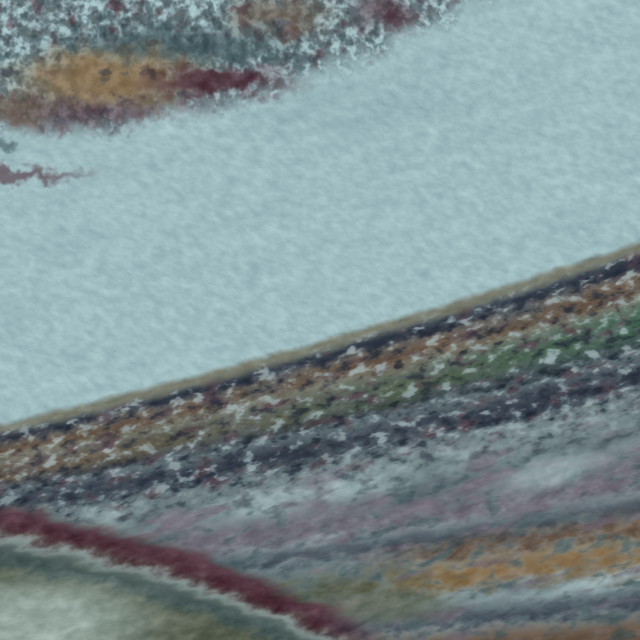
A WebGL 1 fragment shader for this texture:

```glsl
precision highp float;
// Abstract woven landscape: a pale, finely brushed field crossed by a rising
// edge, with broken mottled strata below it and speckled patches above left.
// Ribbons follow curved depth coordinates that are warped by gradient noise.

uniform vec2 u_resolution;

const vec3 FIELD  = vec3(0.62, 0.735, 0.752);
const vec3 PALE   = vec3(0.59, 0.67, 0.68);
const vec3 SLATE  = vec3(0.40, 0.46, 0.48);
const vec3 NAVY   = vec3(0.19, 0.22, 0.27);
const vec3 TEAL   = vec3(0.25, 0.33, 0.35);
const vec3 MAROON = vec3(0.31, 0.20, 0.24);
const vec3 MAUVE  = vec3(0.40, 0.37, 0.42);
const vec3 TAN    = vec3(0.48, 0.49, 0.43);
const vec3 OLIVE  = vec3(0.33, 0.36, 0.30);
const vec3 RUST   = vec3(0.40, 0.34, 0.29);
const vec3 ORANGE = vec3(0.52, 0.43, 0.31);
const float TILT = 0.29;          // direction of the strata, in radians
const float WARP = 0.026;         // waviness of the ribbons
const float FIELD_GRAIN = 0.13;
const float STRATA_GRAIN = 0.24;
const float PATCH_GRAIN = 0.22;

vec2 hashGradient(vec2 cell) {
  vec2 h = vec2(dot(cell, vec2(127.1, 311.7)), dot(cell, vec2(269.5, 183.3)));
  return fract(sin(h) * 43758.5) * 2.0 - 1.0;
}

float noise(vec2 p) {
  vec2 i = floor(p), f = fract(p), e = vec2(1, 0);
  vec2 u = f * f * f * (f * (f * 6.0 - 15.0) + 10.0);
  float a = dot(hashGradient(i), f);
  float b = dot(hashGradient(i + e), f - e);
  float c = dot(hashGradient(i + e.yx), f - e.yx);
  float d = dot(hashGradient(i + 1.0), f - 1.0);
  return mix(mix(a, b, u.x), mix(c, d, u.x), u.y);
}

float fbm(vec2 p) {
  float sum = 0.0, amp = 0.6;
  for (int i = 0; i < 3; i++) {
    sum += amp * noise(p);
    p = mat2(0.8, 0.6, -0.6, 0.8) * p * 2.03 + 7.3;
    amp *= 0.55;
  }
  return sum;
}

vec2 rotate(vec2 p, float a) {
  return vec2(cos(a) * p.x + sin(a) * p.y, cos(a) * p.y - sin(a) * p.x);
}

float ribbon(float v, float center, float halfWidth) {
  return 1.0 - smoothstep(halfWidth * 0.2, halfWidth * 1.6, abs(v - center));
}

float blob(vec2 p, vec2 center, vec2 radius) {
  return 1.0 - smoothstep(0.3, 1.4, length((p - center) / radius));
}

void tint(inout vec3 col, vec3 colour, float amount) {
  col = mix(col, colour, clamp(amount, 0.0, 1.0));
}

vec3 paintField(vec2 p) {
  float grain = fbm(rotate(p, -0.35) * vec2(48.0, 78.0));
  grain += 0.45 * fbm(rotate(p, 0.3) * vec2(9.0, 24.0));
  float shade = 0.025 * blob(p, vec2(0.56, 0.84), vec2(0.2, 0.09));
  return FIELD + vec3(1.0, 0.93, 0.88) * (FIELD_GRAIN * grain - shade);
}

void paintPatches(inout vec3 col, vec2 p) {
  float fine = fbm(p * 48.0), speck = fbm(p * 40.0 + 30.0), broad = fbm(p * 13.0 + 4.0);
  vec2 q = p + 0.04 * vec2(broad + fine, fbm(p * 18.0 + 21.0) + 0.8 * speck);
  float rim = 0.785 - 0.02 * p.x + 0.4 * p.x * p.x;
  float body = smoothstep(-0.015, 0.035, p.y - rim + 0.05 * broad + 0.06 * fine);
  vec3 m = mix(SLATE, FIELD, smoothstep(-0.15, 0.2, fine));
  tint(m, TEAL, 0.8 * smoothstep(0.02, 0.28, speck));
  tint(m, MAROON, 0.7 * smoothstep(0.05, 0.28, fbm(p * 30.0 + 60.0)));
  tint(m, TEAL, 0.85 * blob(q, vec2(0.28, 0.928), vec2(0.18, 0.032)));
  tint(m, MAROON, 0.7 * blob(q, vec2(0.15, 0.825), vec2(0.19, 0.035)));
  tint(m, ORANGE, blob(q, vec2(0.17, 0.88), vec2(0.15, 0.045)));
  tint(m, RUST, 0.8 * blob(q, vec2(0.02, 0.83), vec2(0.06, 0.03)));
  tint(m, RUST, 0.8 * blob(q, vec2(0.44, 0.975), vec2(0.08, 0.035)));
  tint(m, MAROON, 0.7 * blob(q, vec2(0.61, 0.98), vec2(0.06, 0.03)));
  tint(m, NAVY, 0.5 * smoothstep(0.1, 0.3, -speck));
  tint(col, m + PATCH_GRAIN * fine, body * 0.92);
  tint(col, MAROON + 0.15 * fine, 0.9 * blob(q, vec2(0.34, 0.872), vec2(0.11, 0.022)));
  tint(col, MAROON, 0.6 * blob(q, vec2(0.03, 0.727), vec2(0.1, 0.013)));
  tint(col, TEAL, 0.6 * blob(q, vec2(0.0, 0.775), vec2(0.025, 0.014)));
}

vec3 paintStrata(vec2 p, float depth) {
  vec2 q = rotate(p, TILT);
  float streak = fbm(q * vec2(8.0, 36.0)), cells = fbm(q * vec2(34.0, 60.0) + 11.0);
  float flecks = fbm(q * vec2(22.0, 46.0) + 37.0), drift = fbm(q * vec2(5.0, 18.0) + 53.0);
  float t = depth / mix(0.75, 1.25, p.x) + WARP * (0.7 * streak + 0.8 * cells);
  float right = smoothstep(0.5, 0.75, p.x), lower = smoothstep(0.17, 0.25, t);
  float gaps = clamp(0.85 + 1.6 * flecks + 0.9 * drift, 0.15, 1.0);
  vec3 col = mix(SLATE, PALE, lower * clamp(0.5 + 1.8 * drift, 0.0, 1.0));
  tint(col, NAVY, gaps * (ribbon(t, 0.024, 0.014) + 0.7 * ribbon(t, 0.121, 0.012)));
  tint(col, RUST, gaps * ribbon(t, 0.055, 0.02));
  tint(col, TAN, 0.6 * ribbon(t, 0.074, 0.013));
  tint(col, mix(RUST, OLIVE, p.x * 2.0), gaps * ribbon(t, 0.1, 0.022));
  tint(col, NAVY, gaps * 0.9 * ribbon(t, 0.164, 0.02));
  tint(col, MAUVE, gaps * 0.75 * ribbon(t, 0.285, 0.028));
  tint(col, mix(SLATE, RUST, right), gaps * ribbon(t, 0.348, 0.018));
  tint(col, NAVY, gaps * 0.6 * ribbon(t, 0.327, 0.012));
  tint(col, mix(OLIVE, ORANGE, right), gaps * ribbon(t, 0.385, 0.022));
  tint(col, NAVY, gaps * 0.7 * ribbon(t, 0.447, 0.016));
  tint(col, RUST, ribbon(t, 0.487, 0.022));
  tint(col, MAUVE, 0.7 * lower * smoothstep(0.02, 0.25, streak));
  tint(col, TEAL, 0.55 * lower * smoothstep(0.04, 0.28, -flecks));
  tint(col, MAROON, 0.55 * (1.0 - lower) * smoothstep(0.04, 0.28, -flecks));
  tint(col, PALE, 0.65 * (1.0 - lower) * smoothstep(0.03, 0.28, cells));
  tint(col, NAVY, 0.65 * (1.0 - lower) * smoothstep(0.03, 0.28, -cells));
  tint(col, PALE, 0.7 * blob(q, rotate(vec2(0.86, 0.26), TILT), vec2(0.09, 0.025)));
  tint(col, OLIVE + 0.04, 0.8 * blob(p, vec2(0.59, 0.055), vec2(0.12, 0.03)));
  // Falling wedge at lower left, measured down from its own curve.
  float w = 0.19 - 0.15 * p.x - 0.3 * p.x * p.x - p.y + 0.03 * (streak + 0.6 * cells);
  vec3 wedge = mix(OLIVE, PALE, 0.65 * ribbon(w, 0.036, 0.012));
  tint(wedge, TEAL, 0.7 * ribbon(w, 0.06, 0.016));
  tint(wedge, PALE - vec3(0.01, 0.02, 0.06), blob(p, vec2(0.05, 0.03), vec2(0.2, 0.07)));
  tint(wedge, MAROON, ribbon(w, 0.003, 0.025));
  tint(col, wedge, smoothstep(-0.03, 0.0, w) * (1.0 - smoothstep(0.48, 0.62, p.x)));
  col += STRATA_GRAIN * (0.5 * streak + 0.7 * cells);
  return mix(col, TAN + 0.15 * cells, 0.9 * ribbon(depth + 0.012 * cells, 0.003, 0.012));
}

void main() {
  vec2 p = gl_FragCoord.xy / u_resolution;
  float edge = 0.334 + 0.235 * p.x + 0.05 * p.x * p.x + 0.008 * fbm(p * 30.0);
  vec3 col = paintField(p);
  paintPatches(col, p);
  tint(col, paintStrata(p, edge - p.y), smoothstep(-0.009, 0.004, edge - p.y));
  gl_FragColor = vec4(clamp(col, 0.0, 1.0), 1.0);
}
```
